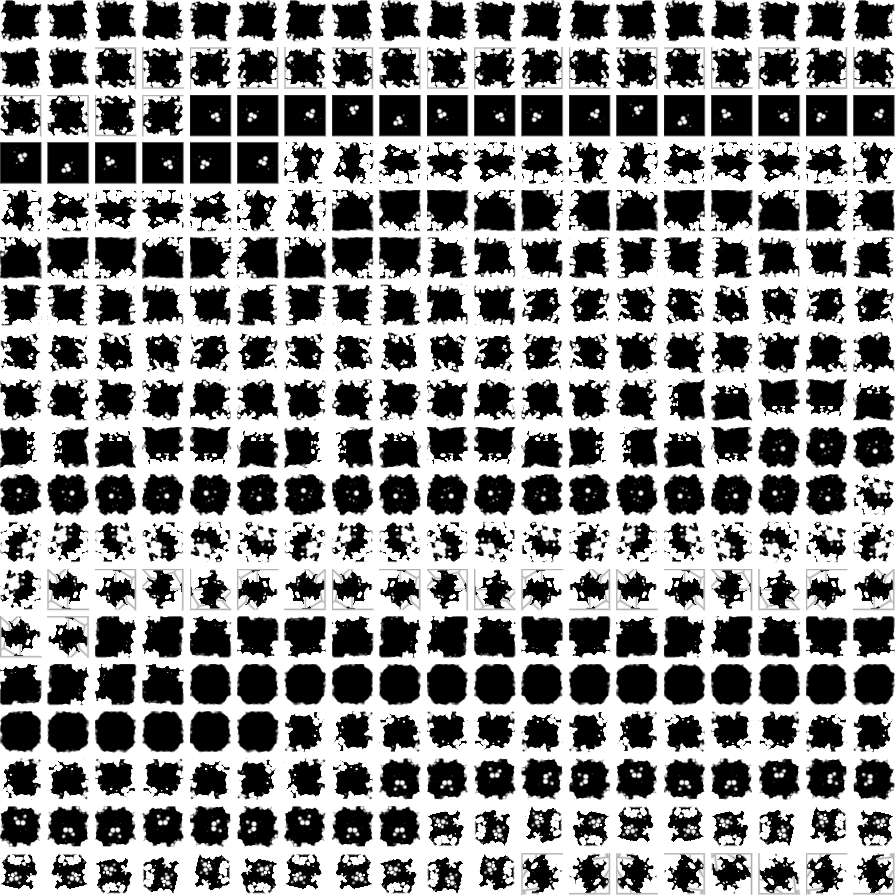
Reproduce this pattern procedurally as a three.js fragment shader.

```glsl
// Grid of 19 by 19 black tiles on white, with eroded edges that change by group and turn from tile to tile
#define COUNT 19.0
#define PITCH 0.0529
#define TILE 0.0460
#define GROUP_LENGTH 20.74
#define EDGE_BLUR 0.0015
#define LINE_HALF 0.0005
#define LINE_INK 0.45
#define LUMP_SCALE 3.8
#define CHIP_SCALE 8.5
#define HOLE_SCALE 6.0
#define PAPER vec3(1.0)
#define INK vec3(0.0)

varying vec2 vUv;

vec2 hash2(vec2 p) {
  return fract(sin(vec2(dot(p, vec2(127.1, 311.7)), dot(p, vec2(269.5, 183.3)))) * 4375.85);
}

// Cellular noise: distances to the nearest and second nearest points
vec2 cellular(vec2 p, float seed) {
  vec2 cell = floor(p);
  vec2 nearest = vec2(9.0);
  for (int y = -1; y <= 1; y++) {
    for (int x = -1; x <= 1; x++) {
      vec2 corner = cell + vec2(float(x), float(y));
      float d = length(corner + hash2(corner + seed * 17.0) - p);
      nearest = d < nearest.x ? vec2(d, nearest.x) : vec2(nearest.x, min(nearest.y, d));
    }
  }
  return nearest;
}

// Wear of a group: edge bites, corner cut, one-sided bites (two-sided if negative), holes
vec4 wearStyle(float g) {
  if (g < 0.5) return vec4(0.16, 0.10, 0.0, 0.0);
  if (g < 1.5) return vec4(0.20, 0.10, 0.0, 0.0);
  if (g < 2.5) return vec4(0.0, 0.0, 0.0, 0.72);
  if (g < 3.5) return vec4(0.02, 0.0, -1.1, 0.0);
  if (g < 4.5) return vec4(0.05, 0.0, 0.35, 0.0);
  if (g < 5.5) return vec4(0.17, 0.06, 0.15, 0.0);
  if (g < 6.5) return vec4(0.26, 0.08, 0.12, 0.0);
  if (g < 7.5) return vec4(0.18, 0.06, 0.12, 0.0);
  if (g < 8.5) return vec4(0.10, 0.0, 0.65, 0.0);
  if (g < 9.5) return vec4(0.10, 0.20, 0.0, 0.72);
  if (g < 10.5) return vec4(0.24, 0.22, 0.25, 1.05);
  if (g < 11.5) return vec4(0.28, 0.28, 0.25, 0.0);
  if (g < 12.5) return vec4(0.09, 0.05, 0.22, 0.0);
  if (g < 13.5) return vec4(0.05, 0.22, 0.0, 0.0);
  if (g < 14.5) return vec4(0.20, 0.05, 0.20, 0.0);
  if (g < 15.5) return vec4(0.10, 0.20, 0.0, 0.75);
  if (g < 16.5) return vec4(0.30, 0.20, 0.35, 0.7);
  return vec4(0.28, 0.25, 0.25, 0.0);
}

// Flips and quarter turns, in a cycle of six
vec2 orient(vec2 q, float turn) {
  if (turn < 0.5) return q;
  if (turn < 1.5) return vec2(-q.x, q.y);
  if (turn < 2.5) return vec2(q.x, -q.y);
  if (turn < 3.5) return vec2(-q.y, q.x);
  if (turn < 4.5) return vec2(q.y, -q.x);
  return -q;
}

// Depth inside the worn black shape, in tile units
float wornTile(vec2 q, vec4 wear, float seed) {
  vec2 a = abs(q);
  float depth = min(0.5 - max(a.x, a.y), (1.0 - wear.y - a.x - a.y) * 0.707);
  float lumps = 1.0 - 0.6 * cellular(q * LUMP_SCALE, seed).x
                    - 0.4 * cellular(q * CHIP_SCALE, seed + 3.0).x;
  float rough = clamp(2.5 * (lumps - 0.4), 0.0, 1.0);
  float side = wear.z < 0.0 ? 2.0 * a.y : smoothstep(-0.1, 0.5, q.y);
  float inset = 0.4 * wear.x * wear.x;
  float shape = depth - inset - rough * (wear.x + abs(wear.z) * side);
  // Specks clustered off centre
  vec2 center = 0.5 * (hash2(vec2(seed, 5.0)) - 0.5);
  float cluster = 1.0 - smoothstep(0.05, 0.4, length(q - center));
  float hole = (cellular(q * HOLE_SCALE, seed + 7.0).x + 0.35 - wear.w * cluster) / HOLE_SCALE;
  return wear.w > 0.0 ? min(shape, hole) : shape;
}

// Thin frame on two sides, with a few cracks across the white for the blob groups
float thinLines(vec2 q, float seed, bool cracked) {
  float halfWidth = LINE_HALF / TILE;
  float reach = max(abs(q.x), abs(q.y));
  float frame = halfWidth - abs(max(q.x, q.y) - 0.485);
  frame = min(frame, 0.5 - reach);
  vec2 cells = cellular(q * 2.4, seed + 11.0);
  float crack = halfWidth - 0.2 * (cells.y - cells.x);
  crack = min(crack, min(0.49 - reach, q.x));
  return cracked ? max(frame, crack) : frame;
}

void main() {
  // Tiles are numbered in rows from the upper left
  vec2 grid = vec2(vUv.x, 1.0 - vUv.y) / PITCH;
  vec2 id = floor(grid);
  float index = id.y * COUNT + id.x;
  float group = floor(index / GROUP_LENGTH);
  float turn = index - 6.0 * floor((index + 0.5) / 6.0);
  vec2 q = orient(fract(grid) * PITCH / TILE - 0.5, turn);

  float blur = EDGE_BLUR / TILE;
  float ink = smoothstep(-blur, blur, wornTile(q, wearStyle(group), group));
  bool cracked = group == 11.0 || group == 17.0;
  if (cracked || group == 1.0) {
    ink = max(ink, LINE_INK * smoothstep(-blur, blur, thinLines(q, group, cracked)));
  }
  gl_FragColor = vec4(mix(PAPER, INK, ink), 1.0);
}
```
